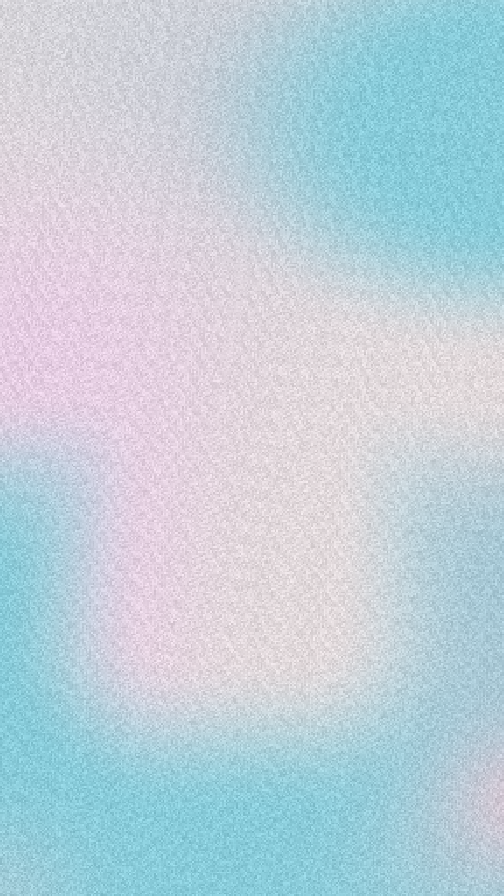
Write a Shadertoy shader that draws this background.

```glsl
// Soft pastel gradient: cyan pools around a pink and cream haze, under fine grain.

const vec3 CREAM = vec3(0.885, 0.855, 0.862);
const vec3 PINK  = vec3(0.900, 0.805, 0.890);
const vec3 MIST  = vec3(0.775, 0.805, 0.842);
const vec3 SLATE = vec3(0.660, 0.790, 0.840);
const vec3 CYAN  = vec3(0.535, 0.800, 0.855);
const vec3 ROSE  = vec3(0.865, 0.775, 0.825);

const float GRAIN_COLUMNS = 288.0;
const float GRAIN_STRENGTH = 0.085;

float hash(vec2 cell) {
    return fract(sin(dot(cell, vec2(12.9898, 78.233))) * 43758.5453);
}

// Gaussian falloff around an elliptical centre
float glow(vec2 p, vec2 centre, vec2 radius) {
    vec2 q = (p - centre) / radius;
    return exp(-dot(q, q));
}

float roundedBox(vec2 p, vec2 halfSize, float corner) {
    vec2 q = abs(p) - halfSize + corner;
    return length(max(q, 0.0)) + min(max(q.x, q.y), 0.0) - corner;
}

float smoothMin(float a, float b, float k) {
    float h = max(k - abs(a - b), 0.0) / k;
    return min(a, b) - 0.25 * h * h * k;
}

// Signed distance to the pale area: a wide upper field with a bay below it
float paleField(vec2 p) {
    float bay = roundedBox(p - vec2(0.475, 0.85), vec2(0.32, 0.52), 0.20);
    float upper = 0.86 - p.y;
    return smoothMin(bay, upper, 0.14);
}

vec3 gradient(vec2 p) {
    // Pale haze
    vec3 color = CREAM;
    color = mix(color, MIST, 0.95 * glow(p, vec2(0.55, 1.60), vec2(0.40, 0.32)));
    color = mix(color, MIST, 0.35 * glow(p, vec2(0.15, 1.78), vec2(0.50, 0.25)));
    color = mix(color, PINK, glow(p, vec2(0.06, 1.08), vec2(0.36, 0.32)));
    color = mix(color, PINK, 0.75 * glow(p, vec2(0.24, 0.65), vec2(0.17, 0.42)));

    // Upper right pool
    float pool = length((p - vec2(1.03, 1.53)) / vec2(0.50, 0.34));
    color = mix(color, CYAN, 1.0 - smoothstep(0.55, 1.40, pool));

    // Lower pool, greyer along the right wall
    float rightWall = smoothstep(0.60, 0.95, p.x) * smoothstep(0.15, 0.50, p.y);
    vec3 water = mix(CYAN, SLATE, rightWall);
    color = mix(color, water, smoothstep(-0.14, 0.17, paleField(p)));

    // Corner accents
    color = mix(color, ROSE, glow(p, vec2(1.04, 0.18), vec2(0.17, 0.16)));
    color = mix(color, MIST, 0.40 * glow(p, vec2(0.0, 0.0), vec2(0.16, 0.14)));
    return mix(color, MIST, 0.40 * glow(p, vec2(0.92, 0.08), vec2(0.22, 0.25)));
}

// Triangular noise, one value per grain cell
float grain(vec2 p) {
    vec2 cell = floor(p * GRAIN_COLUMNS);
    return hash(cell) + hash(cell + 37.0) - 1.0;
}

void mainImage(out vec4 fragColor, in vec2 fragCoord) {
    // Width spans 0..1; height keeps its 16:9 span at any canvas shape
    vec2 p = fragCoord / iResolution.xy * vec2(1.0, 16.0 / 9.0);
    vec3 color = gradient(p) + GRAIN_STRENGTH * grain(p);
    fragColor = vec4(clamp(color, 0.0, 1.0), 1.0);
}
```
